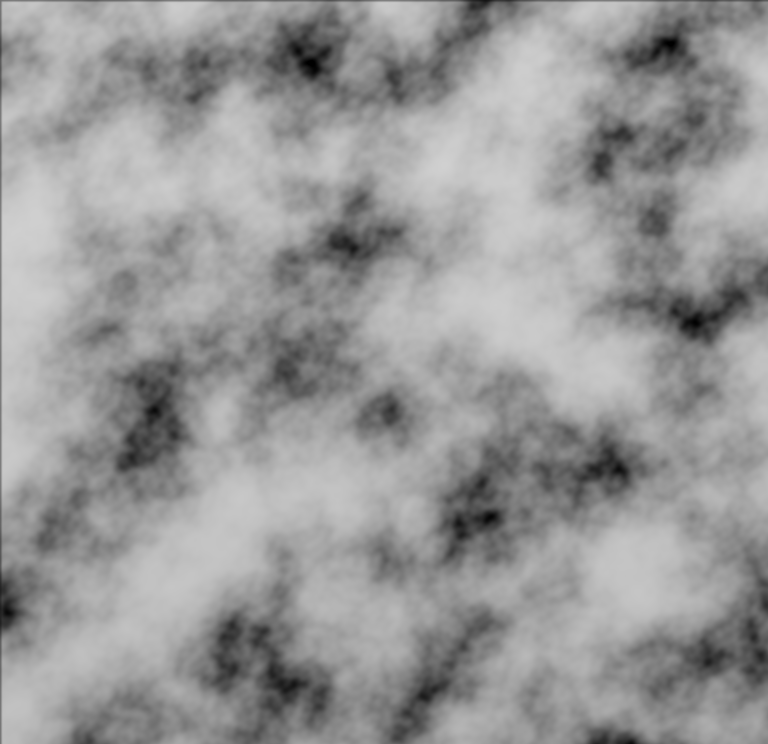
This texture is drawn by a Shadertoy shader. Its source:

```glsl
const float TAU = 6.2831853;

float hash(vec2 p) {
    return fract(sin(dot(p, vec2(127.1, 311.7))) * 43758.5453);
}

// Dot product of a random unit gradient at a lattice corner with the offset
float cornerSlope(vec2 cell, vec2 local, vec2 corner) {
    float angle = TAU * hash(cell + corner);
    return dot(vec2(cos(angle), sin(angle)), local - corner);
}

float gradientNoise(vec2 p) {
    vec2 cell = floor(p);
    vec2 f = fract(p);
    vec2 blend = f * f * f * (f * (f * 6.0 - 15.0) + 10.0);
    float low = mix(cornerSlope(cell, f, vec2(0, 0)),
                    cornerSlope(cell, f, vec2(1, 0)), blend.x);
    float high = mix(cornerSlope(cell, f, vec2(0, 1)),
                     cornerSlope(cell, f, vec2(1, 1)), blend.x);
    return mix(low, high, blend.y);
}

// Octaves of noise, with finer detail strongest in the dark hollows
float cloudHeight(vec2 p, float gain) {
    const mat2 turn = mat2(0.8, 0.6, -0.6, 0.8);
    float height = 0.0;
    float amplitude = 1.0;
    for (int octave = 0; octave < 5; octave++) {
        float roughness = clamp(1.0 - 0.9 * height, 0.5, 1.6);
        height += amplitude * roughness * gradientNoise(p);
        amplitude *= gain;
        p = turn * p * 2.03 + vec2(17.3, 9.1);
    }
    return height;
}

// Soft highlights and deep shadows
float cloudTone(float height) {
    return 0.634 + 0.45 * height - 0.3 * height * height;
}

// Thin shade along the left and top borders
float borderShade(vec2 uv, float width, float darkest) {
    float inside = smoothstep(0.0, width, uv.x) * smoothstep(0.0, width, 1.0 - uv.y);
    return mix(darkest, 1.0, inside);
}

void mainImage(out vec4 fragColor, in vec2 fragCoord) {
    vec2 uv = fragCoord / iResolution.xy;
    vec2 p = fragCoord / iResolution.x;

    // Slight stretch along the rising diagonal
    vec2 diagonal = vec2(0.8, 0.6);
    p -= 0.12 * diagonal * dot(p, diagonal);

    float tone = cloudTone(cloudHeight(p * 5.0 + vec2(3.7, 11.2), 0.57));
    tone += 0.08 * (uv.y - 0.5);
    tone *= borderShade(uv, 0.004, 0.6);
    fragColor = vec4(vec3(clamp(tone, 0.0, 1.0)), 1.0);
}
```
